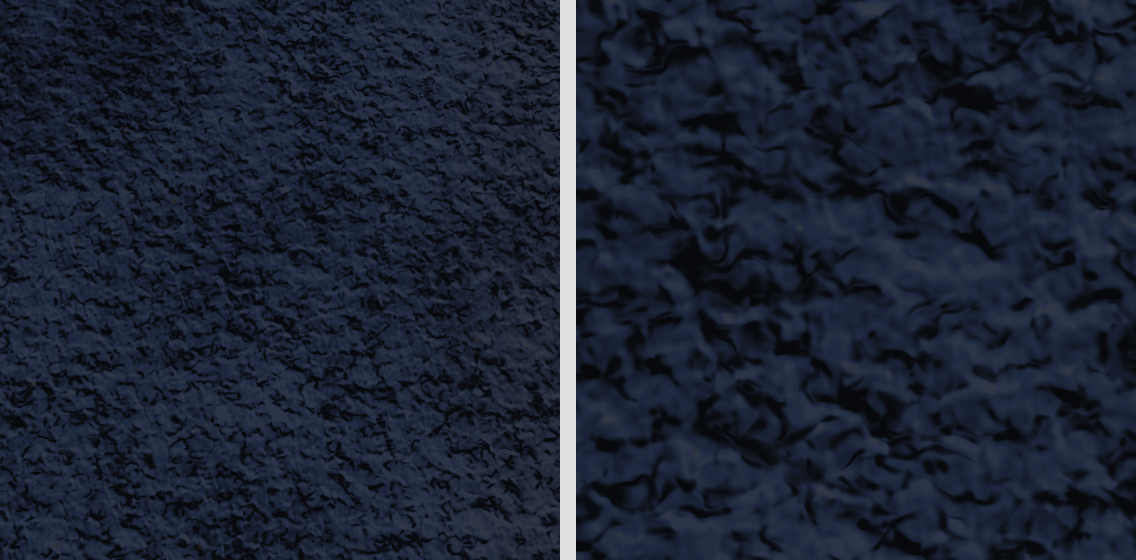
Left, the full canvas; right, a detail of the centre.
This texture is drawn by a three.js fragment shader. Its source:

```glsl
varying vec2 vUv;

float hash(vec2 p) {
  vec3 q = fract(vec3(p.xyx) * 0.1031);
  q += dot(q, q.yzx + 33.33);
  return fract((q.x + q.y) * q.z);
}

vec2 gradient(vec2 cell) {
  float angle = 6.2832 * hash(cell);
  return vec2(cos(angle), sin(angle));
}

// Gradient noise, roughly -0.7 to 0.7
float noise(vec2 p) {
  vec2 i = floor(p), f = fract(p);
  vec2 u = f * f * f * (f * (f * 6.0 - 15.0) + 10.0);
  vec2 e = vec2(1.0, 0.0);
  float low = mix(dot(gradient(i), f), dot(gradient(i + e), f - e), u.x);
  float high = mix(dot(gradient(i + e.yx), f - e.yx),
                   dot(gradient(i + 1.0), f - 1.0), u.x);
  return mix(low, high, u.y);
}

vec2 warp(vec2 p) {
  return p + 0.008 * vec2(noise(p * 45.0 + 7.0), noise(p * 45.0 + 61.0))
           + 0.004 * vec2(noise(p * 95.0 + 23.0), noise(p * 95.0 + 91.0));
}

float relief(vec2 p) {
  vec2 w = warp(p);
  float height = 0.0, amplitude = 1.0, frequency = 31.0;
  for (int i = 0; i < 3; i++) {
    height += amplitude * noise(w * frequency + 19.0 * float(i));
    amplitude *= 0.52;
    frequency *= 2.0;
  }
  return height;
}

// Patches where creases crowd together
float crowding(vec2 uv) {
  return noise(uv * 6.0 + 15.0) + 0.8 * noise(uv * 13.0 + 47.0);
}

// Broken, winding valleys between the lumps
float creases(vec2 p, float crowd) {
  vec2 w = warp(p);
  float depth = 0.0;
  for (int i = 0; i < 2; i++) {
    float k = float(i);
    float line = abs(noise(w * vec2(24.0, 32.0) * (1.0 + 0.5 * k) + 43.0 * k));
    float gaps = smoothstep(-0.1, 0.18, noise(p * (25.0 + 9.0 * k) + 81.0) + 0.3 * crowd);
    depth = max(depth, gaps * (1.0 - smoothstep(0.03, 0.17, line)));
  }
  return depth;
}

// Thin slanting crack with ragged pits along it
float crack(vec2 uv) {
  vec2 w = warp(uv);
  float wander = 0.05 * noise(uv * 9.0 + 3.0) + 0.035 * noise(w * 27.0);
  float offset = abs(w.x - 0.65 - 0.52 * w.y - wander);
  float pit = smoothstep(0.05, 0.4, noise(w * vec2(17.0, 27.0) + 29.0));
  float width = 0.0035 + 0.02 * pit;
  float broken = smoothstep(-0.1, 0.2, noise(w * 26.0 + 50.0) + 0.3 * pit);
  return broken * (1.0 - smoothstep(0.2 * width, width, offset))
       * (1.0 - smoothstep(0.5, 0.62, uv.y));
}

// Sparse pale grit, one possible grain per cell
float grit(vec2 uv) {
  vec2 cell = floor(uv * 24.0);
  vec2 centre = 0.3 + 0.4 * vec2(hash(cell + 5.0), hash(cell + 9.0));
  float radius = 0.08 + 0.12 * hash(cell + 13.0);
  float d = length(fract(uv * 24.0) - centre) + 0.12 * noise(uv * 130.0);
  return step(0.965, hash(cell + 2.0)) * (1.0 - smoothstep(0.4 * radius, radius, d));
}

float ramp(float a, float b, float t) {
  return clamp((t - a) / (b - a), 0.0, 1.0);
}

vec3 palette(float t) {
  vec3 c = mix(vec3(0.025, 0.03, 0.04), vec3(0.07, 0.09, 0.135), ramp(0.0, 0.35, t));
  c = mix(c, vec3(0.09, 0.12, 0.20), ramp(0.35, 0.55, t));
  c = mix(c, vec3(0.12, 0.16, 0.245), ramp(0.55, 0.75, t));
  return mix(c, vec3(0.17, 0.205, 0.285), ramp(0.75, 1.05, t));
}

void main() {
  // Lumps shrink slightly toward the top
  vec2 p = vUv * (0.93 + 0.17 * vUv.y);

  // Light from above, shadows under steep edges
  float lit = relief(p) - relief(p + vec2(0.0028, 0.006));
  float crowd = crowding(vUv);
  float shadow = smoothstep(0.2, 0.46, -lit + 0.1 * crowd);
  float dark = max(creases(p, crowd) * smoothstep(0.35, -0.12, lit), shadow);
  dark = max(dark, crack(vUv));

  // Broad stains and fine grain
  float stain = 0.2 * noise(vUv * 3.0 + 11.0) - 0.14 * crowd + 0.16 * noise(vUv * 21.0);
  float corner = 0.16 * smoothstep(0.7, 0.0, distance(vUv, vec2(0.1, 1.0)));
  float grain = 0.22 * noise(p * vec2(140.0, 95.0));
  float tone = 0.74 + 0.7 * lit + stain - corner + grain;
  vec3 color = palette(tone * (1.0 - 0.95 * dark));

  // Dull grey glints and grit
  float glint = smoothstep(0.15, 0.45, lit) * smoothstep(0.1, 0.4, noise(p * 85.0 + 37.0));
  color = mix(color, vec3(0.21, 0.225, 0.255), 0.6 * glint);
  color = mix(color, vec3(0.19, 0.18, 0.17), 0.6 * grit(vUv));
  float haze = 0.25 * smoothstep(0.6, 1.1, vUv.x) * (1.0 - dark);
  color = mix(color, vec3(dot(color, vec3(0.3, 0.5, 0.2))), haze);

  gl_FragColor = vec4(color, 1.0);
}
```
